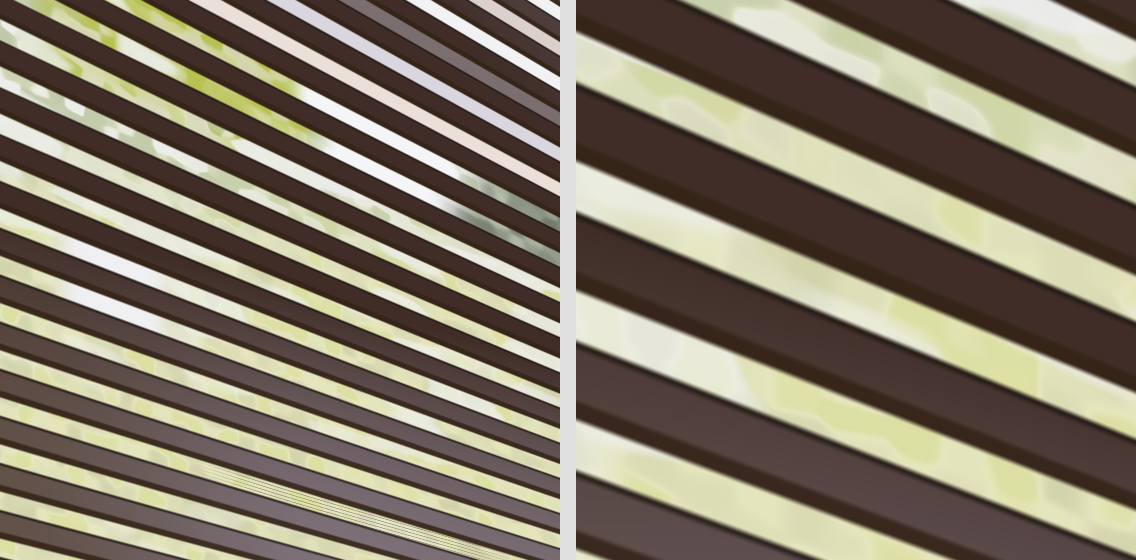
Left, the full canvas; right, a detail of the centre.
Reproduce this pattern procedurally as a WebGL 1 fragment shader.

```glsl
precision highp float;
// Slanted dark slats with bright gaps that converge towards the right.
// A perspective row coordinate repeats the gaps; blended cellular noise
// mottles the light in them, and broad gradients shade the slats.

uniform vec2 u_resolution;

float hash(vec2 p) {
  p = fract(p * vec2(0.1031, 0.1137));
  p += dot(p, p.yx + 33.33);
  return fract((p.x + p.y) * p.x * 7.31 + p.y * 19.7);
}

// Cellular noise: random cell values blended by distance to their points.
float blotches(vec2 p) {
  vec2 cell = floor(p);
  float sum = 0.0, total = 0.0;
  for (int j = -1; j <= 1; j++) {
    for (int i = -1; i <= 1; i++) {
      vec2 id = cell + vec2(float(i), float(j)) + 50.0;
      vec2 site = id - 50.0 + 0.2 + 0.6 * vec2(hash(id), hash(id + 17.3));
      vec2 d = p - site;
      float weight = exp(-7.0 * dot(d, d));
      sum += weight * hash(id + 41.7);
      total += weight;
    }
  }
  return sum / total;
}

// 1 between a and b, with soft ends.
float window(float a, float b, float soft, float x) {
  return smoothstep(a - soft, a + soft, x) * (1.0 - smoothstep(b - soft, b + soft, x));
}

// Brown slats turning grey in a pool of light at the bottom.
vec3 slatColor(vec2 p) {
  float glow = smoothstep(0.43, 0.90, p.y - 0.27 * p.x + 0.05);
  vec3 lit = mix(vec3(0.38, 0.32, 0.29), vec3(0.49, 0.44, 0.47), smoothstep(0.0, 0.6, p.x));
  vec3 col = mix(vec3(0.25, 0.178, 0.155), lit, sqrt(glow));
  float corner = smoothstep(0.75, 0.98, p.x - p.y);
  return mix(col, vec3(0.33, 0.28, 0.28), 0.7 * corner);
}

// Clean painted gaps in the upper right, one tint per row.
vec3 plainColor(float row) {
  vec3 col = vec3(0.95, 0.95, 0.96);
  col = mix(col, vec3(0.92, 0.88, 0.85), step(-3.5, row));
  col = mix(col, vec3(0.85, 0.84, 0.88), step(abs(row + 4.0), 0.5));
  col = mix(col, vec3(0.48, 0.43, 0.43), step(abs(row + 5.0), 0.5));
  return mix(col, vec3(0.86, 0.82, 0.80), step(abs(row + 7.0), 0.5));
}

// Daylight through foliage: pale lime, white flecks, greens and greys.
vec3 foliageColor(vec2 p, float row, float across) {
  vec2 q = vec2(p.x * 15.0, row * 3.7 + across * 2.0);
  float broad = blotches(q * vec2(0.6, 1.0));
  float fine = blotches(q * vec2(2.2, 1.6) + 9.0);
  float upper = 1.0 - smoothstep(0.5, 3.5, row + 4.0 * max(p.x - 0.3, 0.0));
  float topPair = step(row, -0.5);

  vec3 col = vec3(0.88, 0.885, 0.73) + 0.12 * (fine - 0.5);
  col = mix(col, vec3(0.80, 0.82, 0.50), 0.5 * smoothstep(0.6, 0.9, fine));
  col = mix(col, vec3(0.72, 0.76, 0.68), 0.75 * upper * smoothstep(0.35, 0.75, fine));

  // Saturated leaves at the upper left.
  float leaves = (1.0 - smoothstep(-0.5, 1.0, row)) * window(0.05, 0.57, 0.04, p.x);
  col = mix(col, vec3(0.72, 0.76, 0.31), leaves * smoothstep(0.25, 0.65, broad * 0.6 + fine * 0.4));

  // White flecks, plus one longer bright opening per middle row.
  float white = smoothstep(0.58, 0.82, broad) * mix(0.65, 0.9, upper);
  white = max(white, 0.9 * upper * smoothstep(0.60, 0.35, fine) * (1.0 - leaves));
  white = max(white, window(3.5, 5.5, 0.1, row) * window(0.11, 0.30, 0.04, p.x));
  white *= 1.0 - 0.6 * smoothstep(5.0, 7.0, row);
  col = mix(col, vec3(0.94, 0.94, 0.95), white);

  // The two upper rows open to sky, then fall into grey-green shade.
  float skyStart = 0.53 + 0.05 * (row + 2.0);
  col = mix(col, vec3(0.96, 0.96, 0.97), topPair * window(skyStart, 0.82, 0.025, p.x));
  float shade = smoothstep(0.76, 0.86, p.x + 0.05 * (row + 1.0));
  vec3 shadeColor = mix(vec3(0.43, 0.46, 0.41), vec3(0.74, 0.77, 0.70), fine);
  col = mix(col, shadeColor, topPair * shade);

  // Fine lengthwise scratches on one lower row.
  float scratch = smoothstep(0.3, 0.9, sin(across * 75.0 + 2.0 * sin(p.x * 9.0)));
  scratch *= step(abs(row - 8.0), 0.5) * window(0.40, 0.88, 0.08, p.x);
  return mix(col, vec3(0.50, 0.47, 0.36), 0.55 * scratch);
}

void main() {
  vec2 p = gl_FragCoord.xy / u_resolution;
  p.y = 1.0 - p.y;

  // Row spacing narrows to the right, so the slope changes from row to row.
  float spacing = mix(0.0841, 0.0628, p.x);
  float rows = (p.y - 0.053 - 0.474 * p.x - 0.010 * p.x * (1.0 - p.x)) / spacing;
  float row = floor(rows + 0.5);
  float across = rows - row;
  float soft = max(0.03, 0.9 / (u_resolution.y * spacing));

  // Slat, with a broad shadow above each gap and a thin line below it.
  vec3 col = slatColor(p);
  float above = window(-0.34, 0.0, soft, across);
  float below = window(0.0, 0.25, soft, across);
  col = mix(col, vec3(0.20, 0.135, 0.085), 0.85 * above);
  col = mix(col, vec3(0.13, 0.10, 0.08), 0.8 * below);

  // Light in the gap.
  vec3 light = row < -2.5 ? plainColor(row) : foliageColor(p, row, across);
  float halfWidth = 0.195 + 0.03 * (1.0 - smoothstep(0.0, 0.6, p.x + p.y));
  float gap = 1.0 - smoothstep(halfWidth - soft, halfWidth + soft, abs(across));
  gl_FragColor = vec4(mix(col, light, gap), 1.0);
}
```
